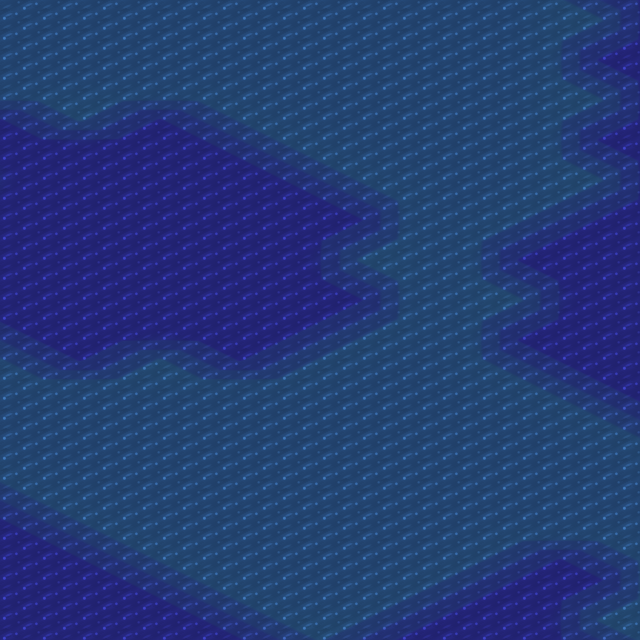
Give the GLSL for this texture, as a WebGL 1 fragment shader.

```glsl
precision highp float;

uniform vec2 u_resolution;

#define TILES_ACROSS 8.0
#define RIPPLES_PER_TILE 2.0
#define CORNER_ROUNDING 0.15
#define SHORE_TINT 0.14
#define STREAK_STRENGTH 0.10
#define GRAIN_STRENGTH 0.09
#define GLINT_STRENGTH 0.85
#define DEEP_COLOR vec3(0.138, 0.142, 0.465)
#define SHALLOW_COLOR vec3(0.137, 0.268, 0.440)
#define SHORE_COLOR vec3(0.137, 0.310, 0.425)
#define GLINT_DEEP vec3(0.260, 0.290, 0.860)
#define GLINT_SHALLOW vec3(0.270, 0.510, 0.800)

float hash(vec2 p) {
    vec3 q = fract(vec3(p.xyx) * 0.1031);
    q += dot(q, q.yzx + 33.33);
    return fract((q.x + q.y) * q.z);
}

// 1 when a lattice vertex lies in the inclusive range
float box(vec2 v, vec2 lo, vec2 hi) {
    vec2 inside = step(lo - 0.5, v) * step(v, hi + 0.5);
    return inside.x * inside.y;
}

// Deep water on the isometric vertex lattice
float deepVertex(vec2 v) {
    float d = box(v, vec2(5.0, -8.0), vec2(10.0, -1.0));
    d = max(d, box(v, vec2(3.0, -4.0), vec2(10.0, -3.0)));
    d = max(d, box(v, vec2(5.0, -6.0), vec2(12.0, -3.0)));
    d = max(d, box(v, vec2(15.0, -2.0), vec2(40.0)));
    d = max(d, box(v, vec2(13.0, 0.0), vec2(40.0)));
    // Stepped bank on the right
    for (int i = 0; i < 3; i++) {
        float k = 2.0 * float(i);
        d = max(d, box(v, vec2(11.0 - k, 4.0 + k), vec2(40.0)));
    }
    // Lower basins
    d = max(d, box(v, vec2(0.0, -40.0), vec2(40.0, -13.0)));
    d = max(d, box(v, vec2(21.0, -40.0), vec2(22.0, -7.0)));
    return max(d, box(v, vec2(21.0, -40.0), vec2(40.0, -9.0)));
}

// Interpolated depth: straight banks, chamfered corners
float depthAt(vec2 p) {
    vec2 cell = floor(p);
    vec2 f = p - cell;
    float count = 0.0;
    float smoothDepth = 0.0;
    float deepTent = 0.0;
    float shallowTent = 0.0;
    for (int i = 0; i < 4; i++) {
        float row = floor(float(i) * 0.5);
        vec2 corner = vec2(float(i) - 2.0 * row, row);
        float deep = deepVertex(cell + corner);
        vec2 away = abs(f - corner);
        float tent = max(0.0, 1.0 - away.x - away.y);
        count += deep;
        smoothDepth += deep * (1.0 - away.x) * (1.0 - away.y);
        deepTent += deep * tent;
        shallowTent += (1.0 - deep) * tent;
    }
    float chamfered = smoothDepth;
    if (abs(count - 1.0) < 0.5) chamfered = deepTent;
    if (abs(count - 3.0) < 0.5) chamfered = 1.0 - shallowTent;
    return mix(chamfered, smoothDepth, CORNER_ROUNDING);
}

// Round speck, repeated once per ripple cell
float speck(vec2 q, vec2 center, float radius) {
    vec2 d = fract(q - center + 0.5) - 0.5;
    vec2 flat2 = vec2(d.x + d.y, 0.5 * (d.x - d.y));
    return 1.0 - smoothstep(0.4, 1.3, length(flat2) / radius);
}

// Thin dash along the rising diagonal, repeated once per ripple cell
float dash(vec2 q, vec2 center, float reach) {
    vec2 d = fract(q - center + 0.5) - 0.5;
    return 1.0 - smoothstep(0.4, 1.2, length(d / vec2(0.075, reach)));
}

void main() {
    vec2 uv = gl_FragCoord.xy / u_resolution;
    float across = uv.x * TILES_ACROSS;
    float down = (1.0 - uv.y) * TILES_ACROSS * 2.0;
    vec2 p = vec2(across + down, across - down);
    float aa = 18.0 / min(u_resolution.x, u_resolution.y);

    // Two terraces between deep and shallow water
    float shallow = 1.0 - depthAt(p);
    float tone = 0.38 * smoothstep(0.0, aa * 3.0, shallow)
               + 0.30 * smoothstep(0.5 - aa * 2.0, 0.5 + aa * 2.0, shallow)
               + 0.32 * smoothstep(1.0 - aa * 4.0, 1.0, shallow);

    // Greener tint beside the banks
    vec2 e = vec2(1.2, 0.0);
    float nearby = depthAt(p + e) + depthAt(p - e) + depthAt(p + e.yx) + depthAt(p - e.yx);
    float shore = SHORE_TINT * min(nearby, 2.0) * smoothstep(0.4, 1.0, shallow);
    vec3 color = mix(DEEP_COLOR, mix(SHALLOW_COLOR, SHORE_COLOR, shore), tone);

    // Rising ripple rows and elongated grain
    vec2 q = p * RIPPLES_PER_TILE;
    float wave = abs(fract(q.x) - 0.5) * 2.0;
    float grain = hash(floor(fract(q) * vec2(9.0, 4.0)) + 7.0) - 0.5;
    color *= 1.0 + STREAK_STRENGTH * (smoothstep(0.2, 0.9, wave) - 0.5) + GRAIN_STRENGTH * grain;

    // Glints strung along each row
    float glint = speck(q, vec2(0.02, 0.20), 0.085);
    glint = max(glint, 0.75 * speck(q, vec2(0.10, 0.72), 0.075));
    glint = max(glint, 0.45 * dash(q, vec2(0.96, 0.48), 0.20));
    glint = max(glint, 0.30 * dash(q, vec2(0.50, 0.85), 0.22));
    glint = max(glint, 0.40 * speck(q, vec2(0.58, 0.35), 0.065));
    color = mix(color, mix(GLINT_DEEP, GLINT_SHALLOW, tone), GLINT_STRENGTH * glint);

    gl_FragColor = vec4(color, 1.0);
}
```
